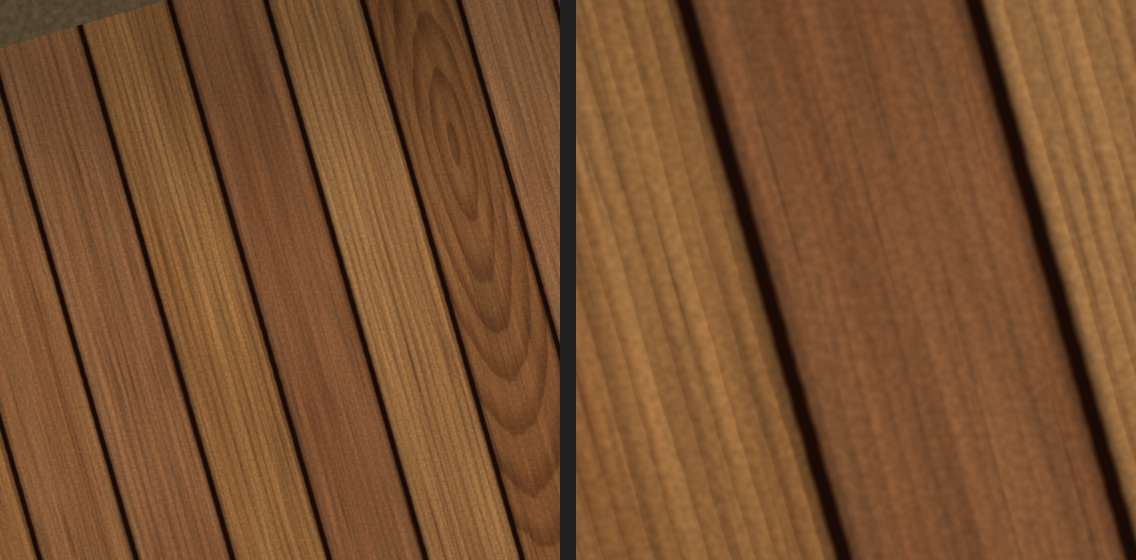
Left, the full canvas; right, a detail of the centre.
This texture is drawn by a WebGL 1 fragment shader. Its source:

```glsl
precision highp float;
// Slanted wooden deck boards with dark gaps, ending above a strip of bare ground.
// Rotated coordinates give a board index; elongated rings, stretched gradient
// noise and a tone per board form the grain.
uniform vec2 u_resolution;

#define BOARD_AXIS vec2(0.9613, 0.2754)
#define BOARD_PITCH 0.1657
#define BOARD_OFFSET 0.5657
#define BOARD_END 0.879
#define GAP_HALF 0.0046
#define GAP_SOFT 0.0026
#define RING_SPACING 0.1
#define CATHEDRAL_BOARD 2.0
#define STREAK_BOARD -1.0
#define FIBRE_CONTRAST 0.16
#define SPECKLE 0.11

const vec3 WOOD_DARK = vec3(0.44, 0.27, 0.15);
const vec3 WOOD_LIGHT = vec3(0.60, 0.43, 0.265);
const vec3 GAP_COLOR = vec3(0.10, 0.038, 0.014);
const vec3 GROUND_COLOR = vec3(0.39, 0.32, 0.225);

float hash(float n) {
  return fract(sin(n * 12.989 + 4.137) * 4375.85);
}

vec2 gradientAt(vec2 cell) {
  vec3 h = fract(cell.xyx * vec3(0.1031, 0.103, 0.0973));
  h += dot(h, h.yzx + 33.33);
  float angle = 6.2832 * fract((h.x + h.y) * h.z);
  return vec2(cos(angle), sin(angle));
}

// Gradient noise, roughly -0.7 to 0.7
float noise(vec2 p) {
  vec2 i = floor(p), f = p - i;
  vec2 w = f * f * f * (f * (f * 6.0 - 15.0) + 10.0);
  vec2 e = vec2(0.0, 1.0);
  float low = mix(dot(gradientAt(i), f), dot(gradientAt(i + e.yx), f - e.yx), w.x);
  float high = mix(dot(gradientAt(i + e), f - e), dot(gradientAt(i + 1.0), f - 1.0), w.x);
  return mix(low, high, w.y);
}

float isBoard(float id, float wanted) {
  return 1.0 - step(0.5, abs(id - wanted));
}

// Alternating light and dark boards, most distinct right of the middle
float boardTone(float id) {
  float d = id - 1.3;
  return 0.52 - 0.33 * cos(3.14159 * id) * exp(-0.2 * d * d);
}

// Dark late-wood lines: closed loops on one board, nearly straight on the rest
float growthRings(vec2 p, float x, float id) {
  float cathedral = isBoard(id, CATHEDRAL_BOARD);
  float along = p.y - 0.49;
  float side = hash(id + 7.0) < 0.5 ? -1.0 : 1.0;
  float centre = mix(0.16 * side, 0.003 + 0.04 * along, cathedral);
  vec2 q = vec2((x - centre) * 4.8, along * mix(0.22, 1.0, cathedral));
  float warp = 0.35 * noise(vec2(p.x * 16.0, p.y * 4.0) + id * 9.3)
             + 0.12 * noise(vec2(p.x * 60.0, p.y * 11.0) + id * 5.1);
  float ring = length(q) / RING_SPACING * mix(1.5, 1.0, cathedral) + warp;
  float t = fract(ring + 0.55);
  float line = smoothstep(0.35, 0.88, t) * (1.0 - smoothstep(0.88, 1.0, t));
  return line * mix(0.15 + 0.5 * hash(id + 2.0), 0.95, cathedral);
}

vec3 boardColor(vec2 p, float x, float id) {
  vec2 q = p + id * vec2(3.71, 5.37);
  // Broad bands, then fine fibres and short pores
  float tone = boardTone(id) + 0.38 * noise(q * vec2(26.0, 1.3));
  tone += 0.22 * noise(q * vec2(9.0, 3.0));
  float path = 0.004 - 0.05 * (0.5 - p.y) * (0.5 - p.y) + 0.006 * noise(q * 5.0);
  float streak = exp(-pow((x - path) / 0.009, 2.0));
  tone += 0.32 * streak * isBoard(id, STREAK_BOARD);
  vec3 color = mix(WOOD_DARK, WOOD_LIGHT, tone);
  color.b *= mix(0.92, 1.08, hash(id + 3.0));

  float fibre = noise(q * vec2(75.0, 2.5)) + 0.7 * noise(q * vec2(170.0, 7.0));
  float pores = smoothstep(0.22, 0.5, noise(q * vec2(140.0, 5.0) + 40.0));
  color *= 1.0 + FIBRE_CONTRAST * fibre - 0.12 * pores;
  return color * (1.0 - vec3(0.19, 0.23, 0.26) * growthRings(p, x, id));
}

void main() {
  float size = min(u_resolution.x, u_resolution.y);
  vec2 uv = gl_FragCoord.xy / size;
  float pixel = 1.0 / size;
  vec2 p = vec2(dot(uv, BOARD_AXIS), dot(uv, vec2(-BOARD_AXIS.y, BOARD_AXIS.x)));

  // Board index, position across it and distance to the nearest gap centre
  float wobble = 0.0007 * noise(p * vec2(3.0, 70.0));
  float board = (p.x + wobble - BOARD_OFFSET) / BOARD_PITCH;
  float id = floor(board);
  float x = (board - id - 0.5) * BOARD_PITCH;
  float edge = 0.5 * BOARD_PITCH - abs(x);

  // Rounded rims and soft gaps
  vec3 color = boardColor(p, x, id);
  color *= mix(0.76, 1.0, smoothstep(GAP_HALF, GAP_HALF * 3.2, edge));
  float soft = max(GAP_SOFT, pixel);
  color = mix(GAP_COLOR, color, smoothstep(GAP_HALF - soft, GAP_HALF + soft, edge));

  // Ground beyond the board ends
  vec3 ground = GROUND_COLOR * (1.0 + 0.2 * noise(uv * 70.0));
  float end = BOARD_END + 0.001 * noise(p * 60.0);
  color = mix(color, ground, smoothstep(-1.0, 1.0, (p.y - end) / max(0.002, pixel)));

  // Light falls off towards the top; fine speckle covers everything
  color *= mix(1.02, 0.83, smoothstep(0.5, 1.0, uv.y - 0.12 * (uv.x - 0.5)));
  color *= 1.0 + SPECKLE * (noise(uv * 210.0) + 0.6 * noise(uv * 120.0 + 17.0));
  gl_FragColor = vec4(color, 1.0);
}
```
